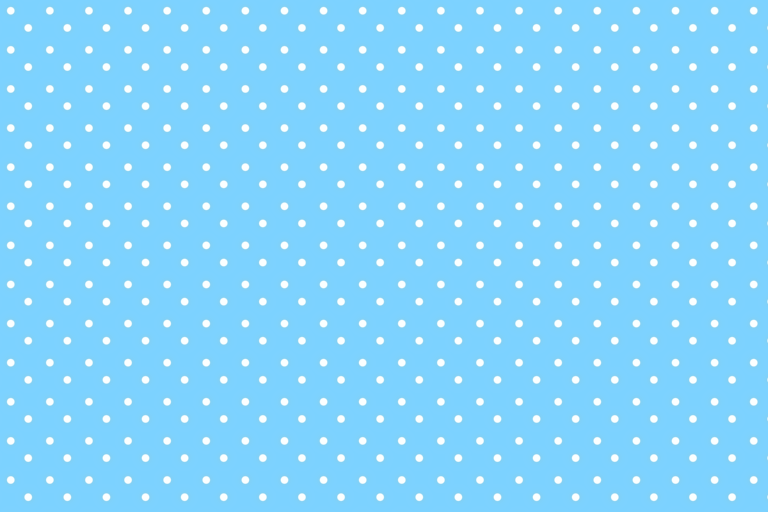
A WebGL 1 fragment shader for this pattern:

```glsl
precision highp float;

uniform vec2 u_resolution;

#define REPEATS_ACROSS 19.64
#define DOT_RADIUS 0.097
#define EDGE_SOFTNESS 0.022
#define FRINGE_FALLOFF 0.05
#define FRINGE_STRENGTH 0.85
#define FIRST_DOT vec2(0.275, 0.275)
#define SECOND_DOT vec2(0.722, 0.714)
#define SKY_BLUE vec3(0.488, 0.824, 1.0)
#define DULL_BLUE vec3(0.525, 0.81, 0.93)
#define DOT_WHITE vec3(0.985, 1.0, 1.0)

// Distance from p to the nearest copy of a dot centre on the unit grid
float gridDistance(vec2 p, vec2 centre) {
  return length(fract(p - centre + 0.5) - 0.5);
}

void main() {
  // Square cells, measured from the top left corner
  vec2 fromTopLeft = vec2(gl_FragCoord.x, u_resolution.y - gl_FragCoord.y);
  float cellsPerPixel = REPEATS_ACROSS / u_resolution.x;
  vec2 p = fromTopLeft * cellsPerPixel;

  // Two interleaved dot lattices
  float centreDistance = min(gridDistance(p, FIRST_DOT), gridDistance(p, SECOND_DOT));
  float edgeDistance = centreDistance - DOT_RADIUS;

  // Faint duller fringe around each dot
  float fringe = FRINGE_STRENGTH * exp(-max(edgeDistance, 0.0) / FRINGE_FALLOFF);
  vec3 color = mix(SKY_BLUE, DULL_BLUE, fringe);

  // Soft white dots
  float halfEdge = max(EDGE_SOFTNESS, 0.7 * cellsPerPixel);
  float dotMask = 1.0 - smoothstep(-halfEdge, halfEdge, edgeDistance);
  color = mix(color, DOT_WHITE, dotMask);

  gl_FragColor = vec4(color, 1.0);
}
```
